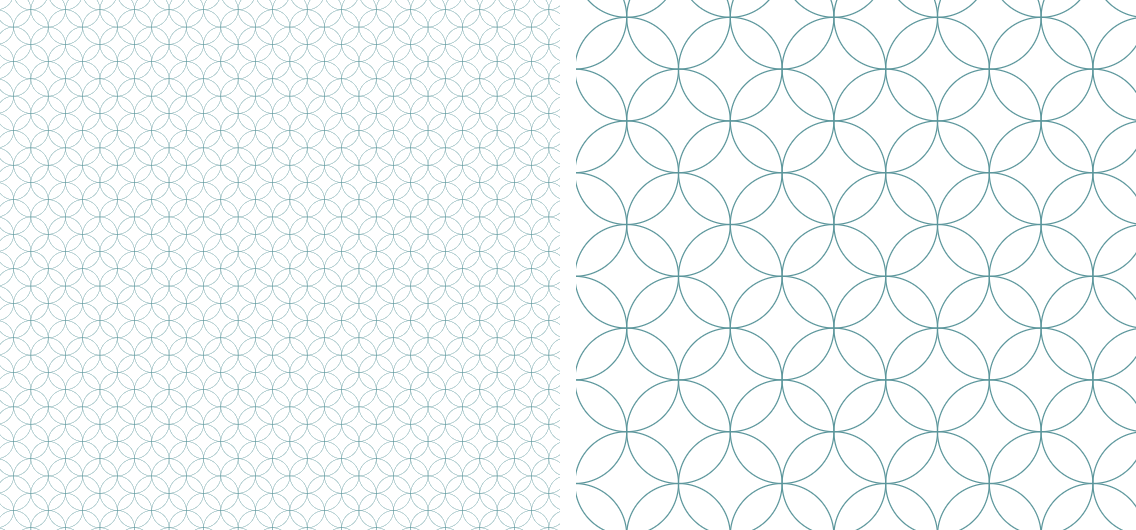
Left, the full canvas; right, a detail of the centre.
A Shadertoy shader for this pattern:

```glsl
// Fine teal lattice of overlapping circles forming four-petal rosettes on white.

// Lengths are in canvas widths.
const float RADIUS     = 0.030833;              // circle radius, half the repeat
const float LINE_WIDTH = 0.00074;
const vec2  ANCHOR     = vec2(0.02435, 0.01745); // one circle centre, from the top left
const vec3  PAPER      = vec3(1.0);
const vec3  INK        = vec3(0.36, 0.59, 0.61);

// Share of a pixel-wide box covered by a line at distance d.
float lineCoverage(float d, float pixel) {
    float outer = clamp(0.5 + (0.5 * LINE_WIDTH - d) / pixel, 0.0, 1.0);
    float inner = clamp(0.5 - (0.5 * LINE_WIDTH + d) / pixel, 0.0, 1.0);
    return (outer - inner) * min(1.0, pixel / max(pixel, 1e-6));
}

// Paper left uncovered by a square grid of touching circles.
float circleGridGap(vec2 p, float pixel) {
    float period = 2.0 * RADIUS;
    vec2 local = p - period * round(p / period);
    float gap = 1.0;
    // Neighbours are included so that strokes build up where circles touch.
    for (int y = -1; y <= 1; y++) {
        for (int x = -1; x <= 1; x++) {
            vec2 centre = period * vec2(x, y);
            float d = abs(length(local - centre) - RADIUS);
            gap *= 1.0 - lineCoverage(d, pixel);
        }
    }
    return gap;
}

void mainImage(out vec4 fragColor, in vec2 fragCoord) {
    float pixel = 1.0 / iResolution.x;
    vec2 p = vec2(fragCoord.x, iResolution.y - fragCoord.y) * pixel - ANCHOR;

    // Two grids, shifted by one radius on both axes, interlock into petals.
    float gap = circleGridGap(p, pixel) * circleGridGap(p - RADIUS, pixel);

    fragColor = vec4(mix(INK, PAPER, gap), 1.0);
}
```
